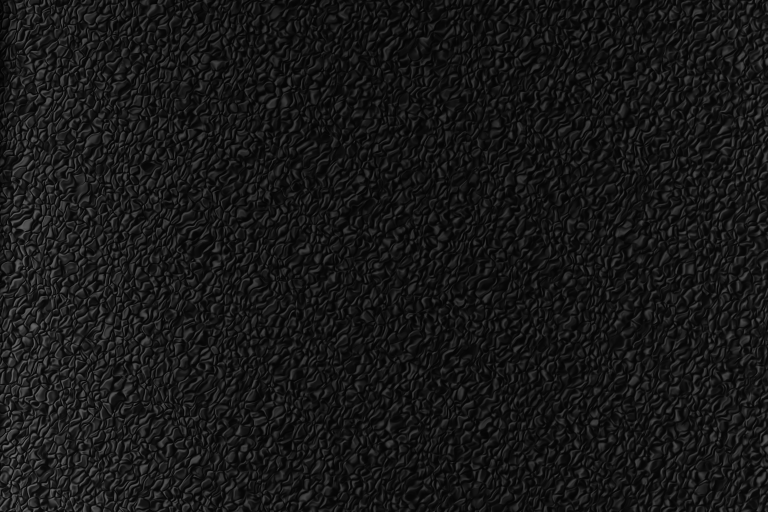
Write a Shadertoy shader that draws this texture.

```glsl
#define GRAINS 76.0      // grains per canvas height
#define WARP 0.75        // bending of grain outlines
#define STRETCH 0.76     // below 1: longer grains along the lean
#define SIZE_SPREAD 0.55 // variation of grain size
#define ROUGHNESS 1.15   // fine relief on the grains
#define CONTRAST 0.52    // strength of relief shading
#define CREASE 0.70      // darkening between grains
#define TONE 0.094       // middle grey
#define SAMPLES 2        // antialiasing grid per axis

vec2 hash2(vec2 p) {
    vec3 a = fract(p.xyx * vec3(0.1031, 0.1030, 0.0973));
    a += dot(a, a.yzx + 33.33);
    return fract((a.xx + a.yz) * a.zy);
}

float cornerSlope(vec2 cell, vec2 offset) {
    return dot(hash2(cell) * 2.0 - 1.0, offset);
}

float gradientNoise(vec2 p) {
    vec2 i = floor(p), f = fract(p);
    vec2 u = f * f * f * (f * (f * 6.0 - 15.0) + 10.0);
    vec2 x = vec2(1.0, 0.0), y = vec2(0.0, 1.0);
    return mix(mix(cornerSlope(i, f), cornerSlope(i + x, f - x), u.x),
               mix(cornerSlope(i + y, f - y), cornerSlope(i + 1.0, f - 1.0), u.x), u.y);
}

// Distance to the crease between neighbouring grains of unequal size
float creaseDistance(vec2 p) {
    vec2 cell = floor(p), f = fract(p);
    float nearest = 9.0, second = 9.0;
    for (int j = -1; j <= 1; j++) {
        for (int i = -1; i <= 1; i++) {
            vec2 o = vec2(i, j);
            vec2 seed = hash2(cell + o);
            float size = fract(seed.x * 7.31 + seed.y * 5.17);
            float d = length(o + seed - f) - SIZE_SPREAD * size;
            second = min(second, max(nearest, d));
            nearest = min(nearest, d);
        }
    }
    return second - nearest;
}

// x: relief height, y: dome of the grain alone
vec2 relief(vec2 q, float bevel) {
    float dome = smoothstep(0.0, bevel, creaseDistance(q));
    float fine = gradientNoise(q * 1.35 + 31.0) + gradientNoise(q * 0.7 + 7.0);
    return vec2(dome + ROUGHNESS * fine, dome);
}

// Light falls in from both sides and leaves the middle dim
float sideLight(vec2 uv) {
    float offCentre = uv.x - 0.57;
    float level = 2.0 * offCentre * offCentre - 0.33;
    level += 0.35 * (0.5 - uv.y) * (1.0 - uv.x);
    float edge = smoothstep(-0.012, 0.03, uv.x + 0.02 * (1.0 - uv.y));
    return exp(level) * edge;
}

float leather(vec2 coord) {
    vec2 uv = coord / iResolution.xy;
    vec2 p = coord / iResolution.y * GRAINS;

    // Lean and bend the grain lattice
    vec2 along = normalize(vec2(0.5, 1.0));
    vec2 across = vec2(along.y, -along.x);
    vec2 q = vec2(dot(p, across), dot(p, along) * STRETCH) + 100.0;
    q += WARP * vec2(gradientNoise(p * 0.75 + 11.0), gradientNoise(p * 0.75 + 57.0));
    q += 2.0 * WARP * gradientNoise(p * 0.17 + 83.0);

    // Slope of the relief towards the light
    vec2 light = normalize(vec2(-0.85, 0.5));
    vec2 reach = 0.09 * vec2(dot(light, across), dot(light, along) * STRETCH);
    float bevel = mix(0.42, 0.65, smoothstep(0.0, 0.55, uv.x));
    vec2 front = relief(q + reach, bevel);
    vec2 back = relief(q - reach, bevel);
    float tilt = (back.x - front.x) / 0.18;
    tilt /= sqrt(1.0 + tilt * tilt / 9.0);

    float dome = 0.5 * (front.y + back.y);
    return TONE * sideLight(uv) * exp(CONTRAST * tilt + CREASE * (dome - 0.6));
}

void mainImage(out vec4 fragColor, in vec2 fragCoord) {
    float grey = 0.0;
    for (int j = 0; j < SAMPLES; j++) {
        for (int i = 0; i < SAMPLES; i++) {
            vec2 offset = (vec2(i, j) + 0.5) / float(SAMPLES) - 0.5;
            grey += leather(fragCoord + offset);
        }
    }
    grey /= float(SAMPLES * SAMPLES);
    // Soft shoulder keeps the glints dull
    grey = grey / (1.0 + 0.6 * grey);
    fragColor = vec4(vec3(grey + 0.002), 1.0);
}
```
